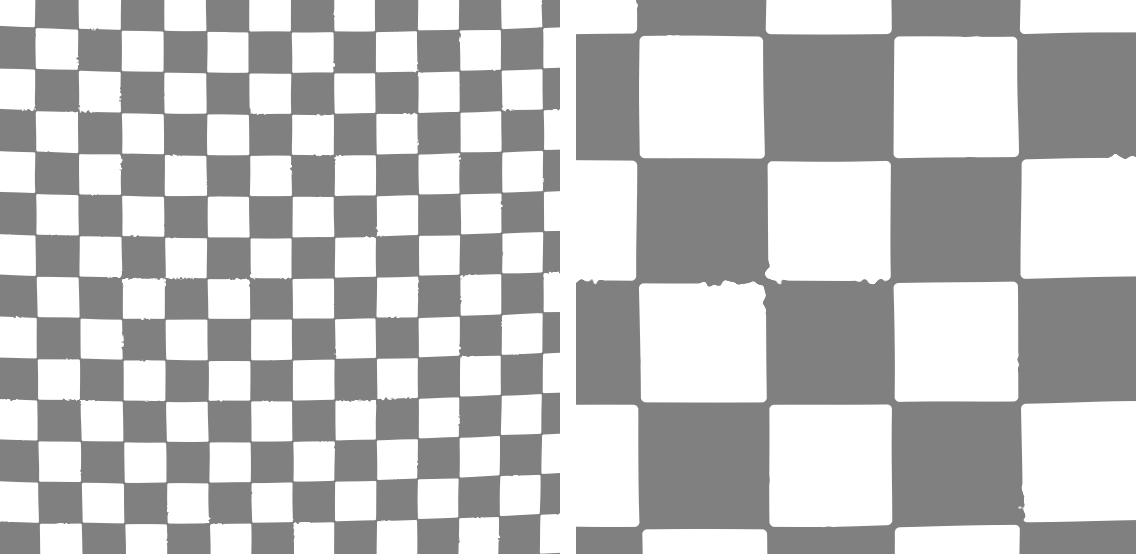
Left: the whole. Right: its middle third, enlarged.
This pattern is drawn by a Shadertoy shader. Its source:

```glsl
vec2 hashGradient(vec2 p) {
    float angle = 6.2832 * fract(sin(dot(p, vec2(127.1, 311.7))) * 43758.5);
    return vec2(cos(angle), sin(angle));
}

float gradientNoise(vec2 p) {
    vec2 i = floor(p), f = fract(p);
    vec2 w = f * f * f * (f * (f * 6.0 - 15.0) + 10.0);
    vec2 e = vec2(0.0, 1.0);
    float bottom = mix(dot(hashGradient(i), f),
                       dot(hashGradient(i + e.yx), f - e.yx), w.x);
    float top = mix(dot(hashGradient(i + e), f - e),
                    dot(hashGradient(i + 1.0), f - 1.0), w.x);
    return mix(bottom, top, w.y);
}

vec2 noisePair(vec2 p) {
    return vec2(gradientNoise(p), gradientNoise(p + vec2(37.3, 71.9)));
}

// Grid coordinates of a slightly bowed sheet; integers lie on the grid lines
vec2 warpedGrid(vec2 uv) {
    float s = uv.x - 0.5208, t = 0.5 - uv.y;
    float across = s - 0.0013 - 0.0039 * t;
    float down = t - 0.0026 + 0.0075 * s + 0.0366 * s * s;
    float lean = t + 2.0 * t * t;
    return vec2(across * (13.26 + 0.2 * lean + across * (0.29 + 0.19 * lean)),
                down * (13.55 + 0.27 * s + down * (0.14 + 0.1 * s)));
}

// Negative inside the light squares, which are inset with rounded corners
float lightSquareDistance(vec2 grid) {
    vec2 cell = floor(grid);
    vec2 f = abs(grid - cell - 0.5);
    if (mod(cell.x + cell.y, 2.0) > 0.5) return 0.51 - max(f.x, f.y);
    vec2 q = f - 0.45;
    return length(max(q, 0.0)) + min(max(q.x, q.y), 0.0) - 0.04;
}

void mainImage(out vec4 fragColor, in vec2 fragCoord) {
    vec2 grid = warpedGrid(fragCoord / iResolution.xy);

    // Gentle edge wobble, plus sparse ragged nibbles
    float ragged = smoothstep(0.28, 0.42, gradientNoise(grid * 1.7 + 9.4));
    vec2 wobble = 0.022 * noisePair(grid * 0.9 + 4.6);
    vec2 nibble = 0.07 * ragged * noisePair(grid * 13.0 + 2.3);

    float d = lightSquareDistance(grid + wobble + nibble);
    float pixel = 13.5 / iResolution.y;
    float light = clamp(0.5 - d / pixel, 0.0, 1.0);
    fragColor = vec4(vec3(mix(0.5, 1.0, light)), 1.0);
}
```
